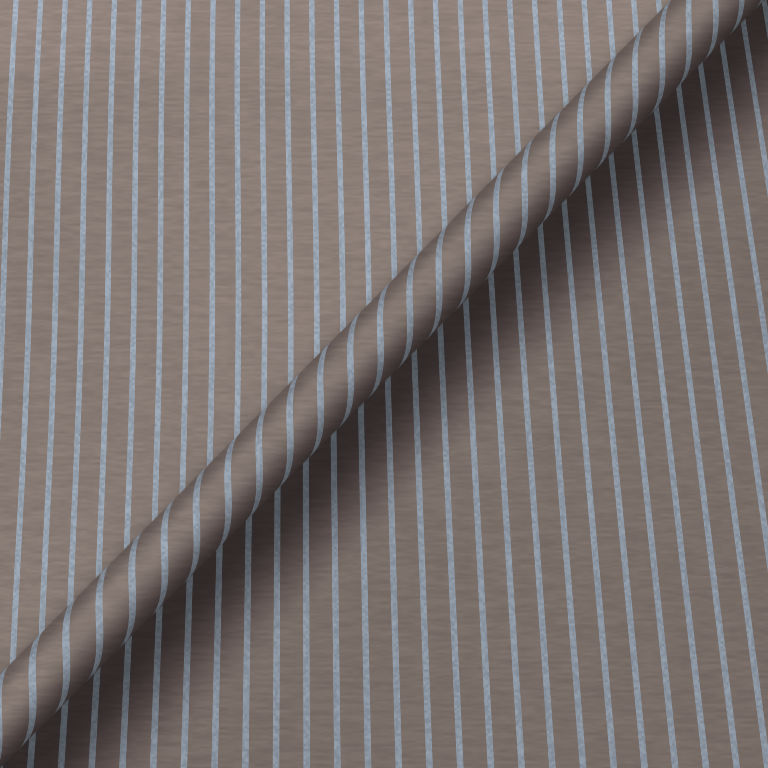
Give the GLSL for this texture, as a Shadertoy shader.

```glsl
// Taupe cloth with narrow pale blue stripes and a diagonal rolled fold.
// Flat cloth above and below the roll carries fanned stripes; on the roll the
// stripes follow a cylinder (asin), with a soft shadow cast below it.

#define STRIPE_WIDTH 0.215   // share of one repeat
#define ROLL_CENTER 0.061    // height of the roll axis at the left edge
#define ROLL_HALF 0.061      // half the roll, measured vertically
#define ROLL_TWIST 0.95      // how far stripes wind round the roll
#define SHADOW_REACH 0.21    // vertical reach of the cast shadow
#define WEAVE 0.07           // strength of the horizontal slubs
#define SPECKLE 0.16         // strength of the grain in the stripes

const vec3 CLOTH = vec3(0.555, 0.502, 0.475);
const vec3 STRIPE = vec3(0.610, 0.655, 0.710);
const vec3 SHADE_TINT = vec3(1.02, 0.97, 1.01);

float hash(vec2 p) {
    return fract(sin(dot(p, vec2(127.1, 311.7))) * 43758.5453);
}

float noise(vec2 p) {
    vec2 i = floor(p), f = fract(p);
    f = f * f * (3.0 - 2.0 * f);
    return mix(mix(hash(i), hash(i + vec2(1, 0)), f.x),
               mix(hash(i + vec2(0, 1)), hash(i + vec2(1, 1)), f.x), f.y);
}

// Coverage of a stripe centred on each whole value of k
float stripe(float k) {
    float aa = clamp(fwidth(k), 0.001, 0.5);
    float d = abs(fract(k + 0.5) - 0.5) - 0.5 * STRIPE_WIDTH;
    return 1.0 - smoothstep(-0.5 * aa, 0.5 * aa, d);
}

// Stripe index on the upper cloth: repeats widen downwards
float upperIndex(vec2 p) {
    float down = 1.0 - p.y;
    float sway = 0.0015 * sin(9.0 * down + 3.0 * p.x);
    return (p.x - 0.343 + sway) / (0.0322 + 0.0045 * down);
}

// Stripe index on the lower cloth: a stronger fan
float lowerIndex(vec2 p) {
    float down = 1.0 - p.y;
    float center = 0.4727 + 0.02 * (down - 0.667);
    return (p.x - center) / (0.0315 + 0.0085 * down);
}

// Stripe index on the roll: unwind the cylinder, then measure along its axis
float rollIndex(vec2 p, float t) {
    float angle = asin(clamp(0.98 * t - 0.015, -0.998, 0.998));
    float along = 0.5 * (p.x + p.y - ROLL_CENTER - ROLL_HALF * ROLL_TWIST * angle);
    float x = along - 0.497;
    return 25.86 * x + 3.6 * x * x;
}

void mainImage(out vec4 fragColor, in vec2 fragCoord) {
    vec2 p = fragCoord / iResolution.xy;
    float pixel = 1.5 / iResolution.y;

    // Vertical offset from the roll axis; t runs from -1 to 1 across the roll
    float offset = p.y - 1.005 * p.x - ROLL_CENTER;
    float t = offset / ROLL_HALF;
    float above = smoothstep(-pixel, pixel, offset - ROLL_HALF);
    float below = smoothstep(-pixel, pixel, -offset - ROLL_HALF);

    // Stripes of the three surfaces
    float line = stripe(rollIndex(p, t));
    line = mix(line, stripe(upperIndex(p)), above);
    line = mix(line, stripe(lowerIndex(p)), below);

    // Light on each surface
    float broad = noise(p * vec2(3.0, 5.0)) - 0.5;
    float upperLight = 0.97 + 0.06 * broad + 0.06 * smoothstep(0.86, 0.96, p.y);
    upperLight -= 0.12 * exp(-max(offset - ROLL_HALF, 0.0) / 0.012);
    float depth = max(-offset - ROLL_HALF, 0.0);
    float shadow = 1.0 - smoothstep(0.02, SHADOW_REACH, depth + 0.02 * broad);
    float lowerLight = mix(0.85 + 0.05 * broad, 0.34, shadow);
    float rollLight = mix(0.36, 0.94, smoothstep(-1.15, 0.2, t));
    rollLight *= 1.0 - 0.25 * smoothstep(0.4, 1.0, t);
    float light = mix(mix(rollLight, upperLight, above), lowerLight, below);

    // Slubbed weave in the ground, grain in the stripes
    float slub = 0.6 * noise(p * vec2(38.0, 270.0)) + 0.4 * noise(p * vec2(110.0, 410.0) + 7.0);
    float grain = noise(p * 300.0 + 31.0) - 0.5;
    vec3 cloth = CLOTH * light * (1.0 + WEAVE * (2.0 * slub - 1.0));
    cloth *= mix(SHADE_TINT, vec3(1.0), smoothstep(0.4, 0.9, light));
    vec3 thread = STRIPE * mix(1.0, light, 0.72) * (1.0 + SPECKLE * grain);

    fragColor = vec4(mix(cloth, thread, line), 1.0);
}
```
